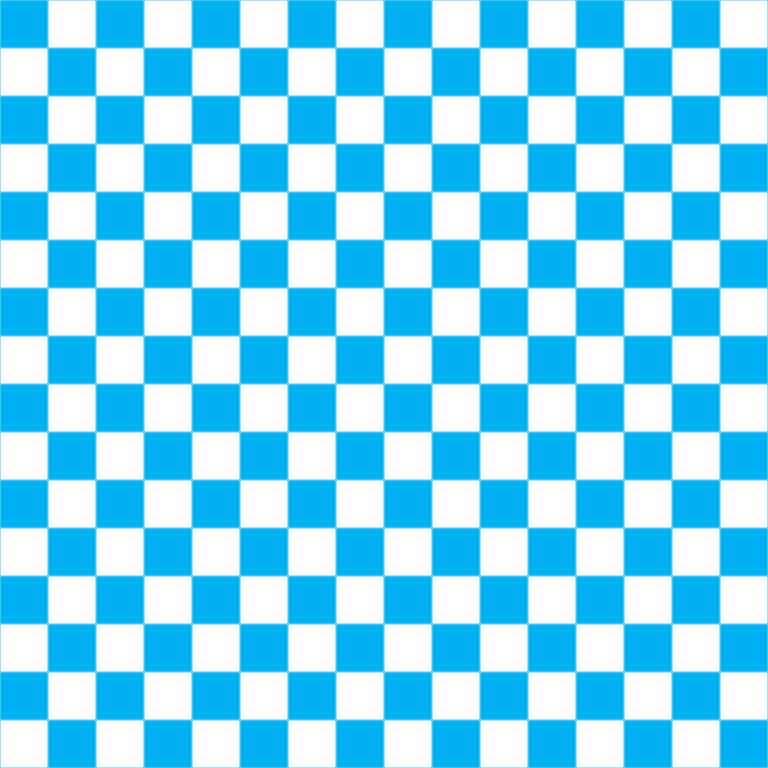
A WebGL 1 fragment shader for this pattern:

```glsl
precision highp float;

uniform vec2 u_resolution;

#define REPEATS 8.0          // blue and white pairs across and down
#define EDGE_SOFTNESS 0.03   // half width of the edge blend, in cells
#define EDGE_BIAS 1.2        // above 1.0 the blend leans towards blue
#define BLUE vec3(0.0, 0.69, 0.945)
#define WHITE vec3(1.0)

// Signed distance to the nearest cell border; the sign alternates by cell.
vec2 alternatingDistance(vec2 cell) {
  return abs(mod(cell - 0.5, 2.0) - 1.0) - 0.5;
}

// Soft checkerboard: 1 in white cells, 0 in blue cells.
float checker(vec2 cell, float softness) {
  vec2 wave = clamp(alternatingDistance(cell) / softness, -1.0, 1.0);
  return pow(0.5 + 0.5 * wave.x * wave.y, EDGE_BIAS);
}

void main() {
  vec2 uv = gl_FragCoord.xy / u_resolution;
  float cells = 2.0 * REPEATS;

  // Never let the blend get thinner than one pixel.
  float halfPixel = 0.5 * cells / min(u_resolution.x, u_resolution.y);
  float softness = max(EDGE_SOFTNESS, halfPixel);

  float whiteness = checker(uv * cells, softness);
  gl_FragColor = vec4(mix(BLUE, WHITE, whiteness), 1.0);
}
```
